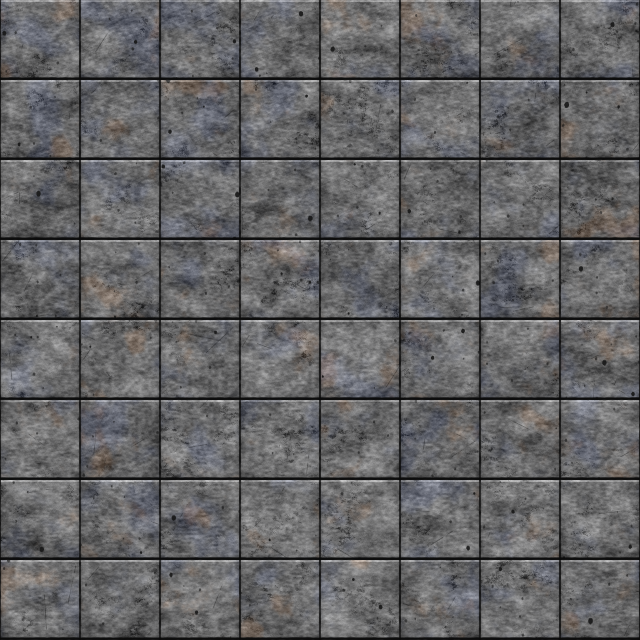
Write a WebGL 2 fragment shader that draws this texture.

```glsl
#version 300 es
precision highp float;
// Eight by eight worn concrete slabs with dark joints, lit upper rims, pits and scratches.
uniform vec2 u_resolution;
out vec4 fragColor;

const float TILES = 8.0;
const vec3 CONCRETE = vec3(0.432, 0.432, 0.434);
const vec3 JOINT = vec3(0.04);
const vec3 PIT = vec3(0.09);
const vec3 RUST = vec3(0.05, 0.0, -0.04);
const vec3 SLATE = vec3(-0.025, -0.012, 0.03);

float hash(vec2 p) {
    return fract(sin(dot(p, vec2(127.1, 311.7))) * 43758.5453);
}

vec2 hash2(vec2 p) {
    return vec2(hash(p), hash(p + 57.3));
}

float noise(vec2 p) {
    vec2 i = floor(p), f = fract(p);
    f = f * f * (3.0 - 2.0 * f);
    return mix(mix(hash(i), hash(i + vec2(1, 0)), f.x),
               mix(hash(i + vec2(0, 1)), hash(i + vec2(1, 1)), f.x), f.y);
}

// Layered noise, normalised to 0..1.
float fbm(vec2 p, float gain) {
    float sum = 0.0, total = 0.0, weight = 1.0;
    for (int i = 0; i < 5; i++) {
        sum += weight * noise(p);
        total += weight;
        weight *= gain;
        p = mat2(1.6, 1.2, -1.2, 1.6) * p + 11.7;
    }
    return sum / total;
}

float segment(vec2 p, vec2 a, vec2 b) {
    vec2 d = b - a;
    return length(p - a - d * clamp(dot(p - a, d) / dot(d, d), 0.0, 1.0));
}

// Soft-edged band of the given half width around zero.
float band(float d, float halfWidth, float soft) {
    return 1.0 - smoothstep(halfWidth - soft, halfWidth + soft, abs(d));
}

// Scattered small holes: one possible pit per cell.
float pits(vec2 p, float cells, float chance, float radius, float soft) {
    vec2 cell = floor(p * cells);
    vec2 centre = (cell + 0.2 + 0.6 * hash2(cell + 3.1)) / cells;
    float size = radius * (0.5 + hash(cell + 8.4));
    float edge = length((p - centre) * vec2(1.0, 0.8)) + 0.006 * (noise(p * 60.0) - 0.5);
    return step(hash(cell + 21.7), chance) * (1.0 - smoothstep(size - soft, size + soft, edge));
}

// Faint straight scratches at random places and angles.
float scratches(vec2 local, vec2 seed, float soft) {
    float mark = 0.0;
    for (int i = 0; i < 4; i++) {
        vec2 key = seed + float(i) * 13.7;
        vec2 start = hash2(key);
        float angle = 2.4 * (hash(key + 5.9) - 0.3);
        vec2 end = start + vec2(cos(angle), sin(angle)) * (0.1 + 0.4 * hash(key + 2.2));
        float line = band(segment(local, start, end), 0.005, soft);
        mark = max(mark, line * step(0.55, hash(key + 9.1)));
    }
    return mark * smoothstep(0.25, 0.65, noise(local * 18.0 + seed));
}

// Mottled surface of one slab; p is the slab's own patch of noise space.
vec3 slabColor(vec2 p, vec2 tile) {
    float clouds = fbm(p * vec2(2.6, 3.8), 0.65) - 0.5;
    float blotches = fbm(p * vec2(6.0, 9.0) + 31.0, 0.8) - 0.5;
    float grain = noise(p * vec2(24.0, 36.0)) - 0.5;
    float weave = noise(p * vec2(16.0, 44.0) + 7.0) - 0.5;
    float tone = 0.40 * clouds + 0.36 * blotches + 0.13 * grain + 0.07 * weave;
    tone += 0.035 * (hash(tile + 4.6) - 0.5);
    // Dark grime speckle gathered in patches
    float patches = smoothstep(0.5, 0.72, fbm(p * 3.0 + 63.0, 0.5));
    tone -= 0.17 * patches * smoothstep(0.48, 0.72, fbm(p * vec2(13.0, 17.0) + 5.0, 0.75));
    // Slight warm and cool stains
    vec3 stain = RUST * smoothstep(0.6, 0.8, fbm(p * 2.5 + 87.0, 0.5));
    stain += SLATE * smoothstep(0.5, 0.75, fbm(p * 2.2 + 119.0, 0.5));
    return CONCRETE + tone + stain;
}

void main() {
    vec2 grid = gl_FragCoord.xy / u_resolution * TILES;
    vec2 tile = floor(grid), local = fract(grid);
    float soft = max(0.008, 0.6 * TILES / min(u_resolution.x, u_resolution.y));
    vec2 p = local + tile * 7.0 + 3.0 * hash2(tile);

    vec3 color = slabColor(p, tile);
    color = mix(color, color * 0.55, 0.7 * scratches(local, tile * 3.7 + 1.3, soft));
    color = mix(color, PIT, 0.9 * pits(p, 3.0, 0.09, 0.02, soft));
    color = mix(color, PIT, 0.6 * pits(p + 40.0, 8.0, 0.07, 0.011, soft));

    // Distances to the nearest upright joint, level joint and upper rim
    float side = min(local.x, 1.0 - local.x);
    float level = local.y - 0.016;
    float rim = 1.0 - local.y;
    float wear = noise(grid * 22.0);

    color *= 1.0 - 0.22 * exp(-side * 32.0) - 0.20 * exp(-abs(level) * 26.0);
    color += (0.13 + 0.12 * wear) * band(rim - 0.013, 0.011, soft);
    color = mix(color, JOINT, (0.62 + 0.3 * wear) * band(side, 0.012, soft));
    color = mix(color, JOINT, 0.96 * band(level, 0.014 + 0.004 * wear, soft));
    fragColor = vec4(clamp(color, 0.0, 1.0), 1.0);
}
```
